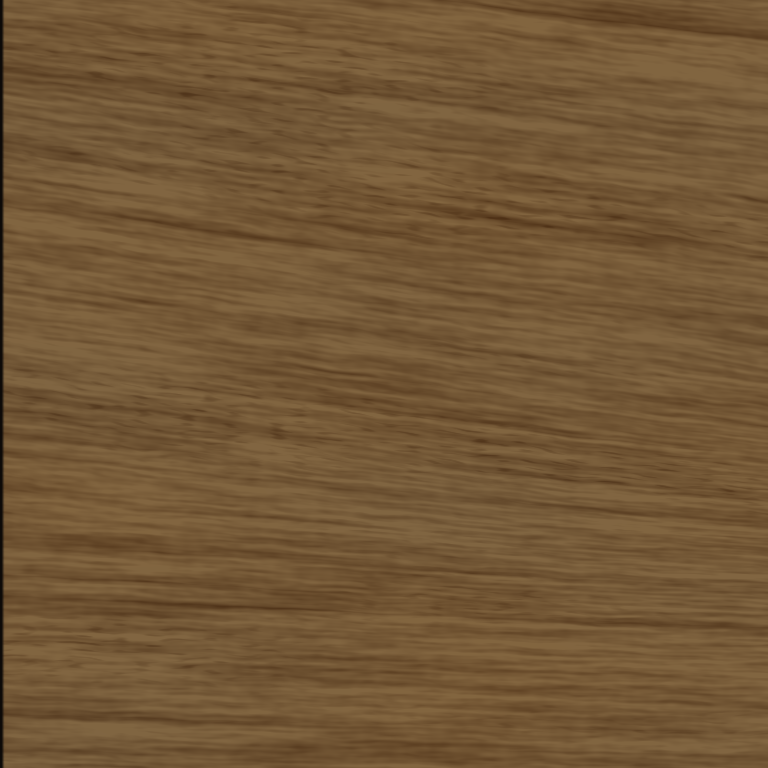
Reproduce this texture procedurally as a Shadertoy shader.

```glsl
// Brown wood veneer: fine streaked grain with dark growth lines that fan gently downhill.

const vec3 DARK_GRAIN = vec3(0.350, 0.240, 0.130);
const vec3 PALE_GRAIN = vec3(0.480, 0.370, 0.232);
const vec3 EDGE_SHADOW = vec3(0.050, 0.038, 0.030);

float hash(vec2 p) {
    vec3 q = fract(vec3(p.xyx) * 0.1031);
    q += dot(q, q.yzx + 33.33);
    return fract((q.x + q.y) * q.z);
}

float cornerGradient(vec2 cell, vec2 offset) {
    float angle = 6.28318 * hash(cell);
    return dot(vec2(cos(angle), sin(angle)), offset);
}

// Gradient noise, roughly -0.7 to 0.7
float gradientNoise(vec2 p) {
    vec2 i = floor(p), f = p - i;
    vec2 w = f * f * f * (f * (f * 6.0 - 15.0) + 10.0);
    vec2 e = vec2(1.0, 0.0);
    float low = mix(cornerGradient(i, f), cornerGradient(i + e.xy, f - e.xy), w.x);
    float high = mix(cornerGradient(i + e.yx, f - e.yx), cornerGradient(i + e.xx, f - e.xx), w.x);
    return mix(low, high, w.y);
}

// Noise stretched along the grain; frequency is (along, across)
float streaks(vec2 grain, vec2 frequency, float seed) {
    return gradientNoise(grain * frequency + seed * vec2(17.3, 31.7));
}

// Straightens the wood: y of the result is constant along a fibre
vec2 grainSpace(vec2 uv) {
    float slope = mix(0.02, 0.138, smoothstep(0.05, 0.52, uv.y));
    slope -= 0.025 * smoothstep(0.65, 1.0, uv.y);
    float bend = 0.008 * streaks(uv, vec2(1.8, 2.5), 1.0);
    float wobble = 0.0026 * streaks(uv, vec2(16.0, 26.0), 2.0);
    return vec2(uv.x, uv.y + slope * uv.x + bend + wobble);
}

// Scattered dark lines, crisp below and fading above; widths in canvas units
float growthLines(vec2 grain, float density, float crispWidth, float fadeWidth, float seed) {
    float across = grain.y * density;
    float shade = 0.0;
    for (int k = -1; k <= 1; k++) {
        float id = floor(across) + float(k);
        float center = id + 0.5 + 0.8 * (hash(vec2(id, seed)) - 0.5);
        float d = (across - center) / density;
        float profile = d > 0.0 ? exp(-d / fadeWidth) : exp(d / crispWidth);
        float strength = mix(0.15, 1.0, hash(vec2(id, seed + 4.0)));
        float presence = smoothstep(-0.3, 0.3, gradientNoise(vec2(grain.x * 2.0 + seed, id * 3.7)));
        shade += profile * strength * presence;
    }
    return shade;
}

// Short dark pores, gathered in a few bands
float pores(vec2 grain) {
    float band = smoothstep(-0.05, 0.4, streaks(grain, vec2(1.5, 9.0), 3.0));
    float fleck = smoothstep(0.1, 0.5, streaks(grain, vec2(34.0, 210.0), 4.0));
    return fleck * mix(0.3, 1.0, band);
}

float grainTone(vec2 grain) {
    float tone = 0.88;
    tone += 0.20 * streaks(grain, vec2(0.9, 8.0), 5.0);
    tone += 0.34 * streaks(grain, vec2(1.5, 30.0), 6.0);
    tone += 0.56 * streaks(grain, vec2(2.8, 72.0), 7.0);
    tone += 0.58 * streaks(grain, vec2(6.0, 135.0), 8.0);
    tone += 0.46 * streaks(grain, vec2(20.0, 205.0), 9.0);
    tone += 0.16 * streaks(grain, vec2(60.0, 110.0), 10.0);
    tone -= 0.68 * growthLines(grain, 14.0, 0.0025, 0.0085, 5.0);
    tone -= 0.42 * growthLines(grain, 37.0, 0.0018, 0.0035, 13.0);
    return tone - 0.42 * pores(grain);
}

void mainImage(out vec4 fragColor, in vec2 fragCoord) {
    vec2 uv = fragCoord / iResolution.xy;
    float tone = clamp(grainTone(grainSpace(uv)), -0.6, 1.2);
    vec3 wood = mix(DARK_GRAIN, PALE_GRAIN, tone);

    // Slight drift between olive and reddish brown
    float warmth = streaks(uv, vec2(2.0, 7.0), 11.0);
    wood += warmth * vec3(0.008, -0.002, -0.010);

    // Narrow shadow down the left edge
    float board = smoothstep(0.0015, 0.0065, uv.x);
    fragColor = vec4(mix(EDGE_SHADOW, wood, board), 1.0);
}
```
